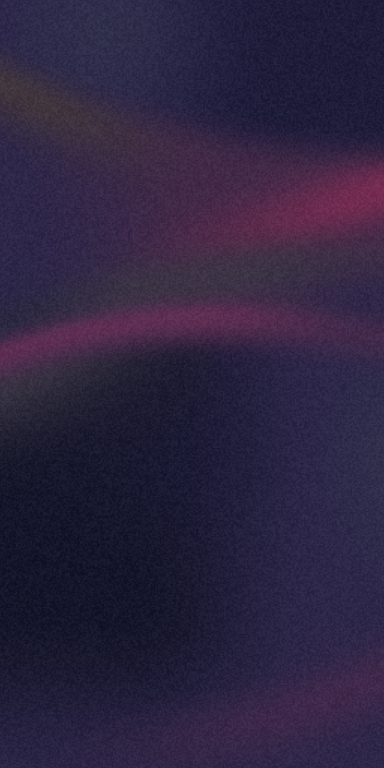
Write a Shadertoy shader that draws this background.

```glsl
// Dusky aurora: soft plum and rose ribbons over deep indigo, with fine grain.

const vec3 INDIGO = vec3(0.175, 0.150, 0.285);
const vec3 NIGHT  = vec3(0.080, 0.083, 0.163);
const vec3 NAVY   = vec3(0.115, 0.110, 0.225);
const vec3 SLATE  = vec3(0.190, 0.195, 0.300);
const vec3 PLUM   = vec3(0.255, 0.160, 0.280);
const vec3 OLIVE  = vec3(0.260, 0.215, 0.235);
const vec3 ASH    = vec3(0.235, 0.208, 0.270);
const vec3 ROSE   = vec3(0.470, 0.172, 0.320);
const vec3 ORCHID = vec3(0.395, 0.185, 0.335);

// Sine-free hash of a grid cell
float hash(vec2 cell) {
    vec3 q = fract(vec3(cell.xyx) * 0.1031);
    q += dot(q, q.yzx + 33.33);
    return fract((q.x + q.y) * q.z);
}

float valueNoise(vec2 p) {
    vec2 i = floor(p);
    vec2 f = fract(p);
    f = f * f * (3.0 - 2.0 * f);
    float low = mix(hash(i), hash(i + vec2(1, 0)), f.x);
    float high = mix(hash(i + vec2(0, 1)), hash(i + vec2(1, 1)), f.x);
    return mix(low, high, f.y);
}

// Elliptical gaussian glow
float glow(vec2 p, vec2 center, vec2 radius) {
    vec2 d = (p - center) / radius;
    return exp(-dot(d, d));
}

// Band around height zero with separate softness above and below
float ribbon(float height, float above, float below) {
    float d = height / (height > 0.0 ? above : below);
    return exp(-d * d);
}

// Upper sky: navy on the right, slate on the left
vec3 skyColor(vec2 p) {
    vec3 color = mix(INDIGO, NAVY, smoothstep(0.25, 0.72, p.x));
    return mix(color, SLATE, 0.7 * glow(p, vec2(0.27, 0.96), vec2(0.22, 0.09)));
}

// Middle veil: plum haze, an olive crest, a rose beam and an ashen fold
vec3 veilColor(vec2 p, float crest) {
    float haze = smoothstep(0.0, 0.55, p.x + 0.5 * (p.y - 0.74));
    vec3 color = mix(INDIGO, PLUM, haze);

    float crestFade = 1.0 - smoothstep(0.05, 0.6, p.x);
    color = mix(color, OLIVE, crestFade * ribbon(p.y - crest + 0.03, 0.05, 0.055));

    float beamY = 0.63 + 0.122 * pow(p.x, 1.3);
    float beamFade = smoothstep(0.22, 1.08, p.x);
    color = mix(color, ROSE, beamFade * ribbon(p.y - beamY, 0.046, 0.042));

    float foldY = 0.575 + 0.17 * p.x - 0.09 * p.x * p.x;
    float foldFade = 0.9 - 0.45 * smoothstep(0.7, 1.0, p.x);
    vec3 foldColor = mix(vec3(0.165, 0.155, 0.250), ASH, smoothstep(0.0, 0.4, p.x));
    color = mix(color, foldColor, foldFade * ribbon(p.y - foldY, 0.035, 0.045));
    return mix(color, INDIGO, 0.85 * glow(p, vec2(1.0, 0.61), vec2(0.25, 0.04)));
}

// Lower body: a dark hollow beside indigo, with a plum sweep at the base
vec3 bodyColor(vec2 p, float archY) {
    vec3 color = mix(NIGHT, INDIGO, smoothstep(0.34, 0.84, p.x));
    color = mix(color, NAVY, 0.5 * glow(p, vec2(0.45, 0.40), vec2(0.25, 0.10)));
    color = mix(color, SLATE, 0.8 * glow(p, vec2(1.05, 0.40), vec2(0.18, 0.13)));

    float leftFade = 1.0 - smoothstep(0.0, 0.65, p.x);
    float under = ribbon(p.y - archY + 0.025, 0.05, 0.085);
    color = mix(color, vec3(0.220, 0.205, 0.260), leftFade * under);

    color = mix(color, INDIGO, 0.9 * (1.0 - smoothstep(-0.02, 0.21, p.y)));
    float sweepY = 0.015 + 0.105 * p.x * p.x;
    float sweepFade = 0.85 * smoothstep(0.0, 0.9, p.x);
    return mix(color, vec3(0.265, 0.160, 0.295), sweepFade * ribbon(p.y - sweepY, 0.042, 0.05));
}

void mainImage(out vec4 fragColor, in vec2 fragCoord) {
    vec2 p = fragCoord / iResolution.xy;
    float crest = 0.81 + 0.12 * (1.0 - p.x) * (1.0 - p.x);
    float archY = 0.54 + 0.17 * p.x - 0.15 * p.x * p.x;

    // Stack the three regions with soft borders
    float veilEdge = smoothstep(crest - 0.045, crest + 0.03, p.y);
    vec3 color = mix(veilColor(p, crest), skyColor(p), veilEdge);
    float bodyEdge = smoothstep(archY + 0.02, archY - 0.06, p.y);
    color = mix(color, bodyColor(p, archY), bodyEdge);

    // Bright arch: crisp above, diffuse below, fading to the right
    float archFade = 0.88 - 0.7 * smoothstep(0.5, 1.0, p.x);
    color = mix(color, ORCHID, archFade * ribbon(p.y - archY, 0.019, 0.031));

    // Fine grain sized relative to the canvas
    float grain = valueNoise(p * vec2(256.0, 512.0)) - 0.5;
    color += 0.06 * grain;
    fragColor = vec4(clamp(color, 0.0, 1.0), 1.0);
}
```
